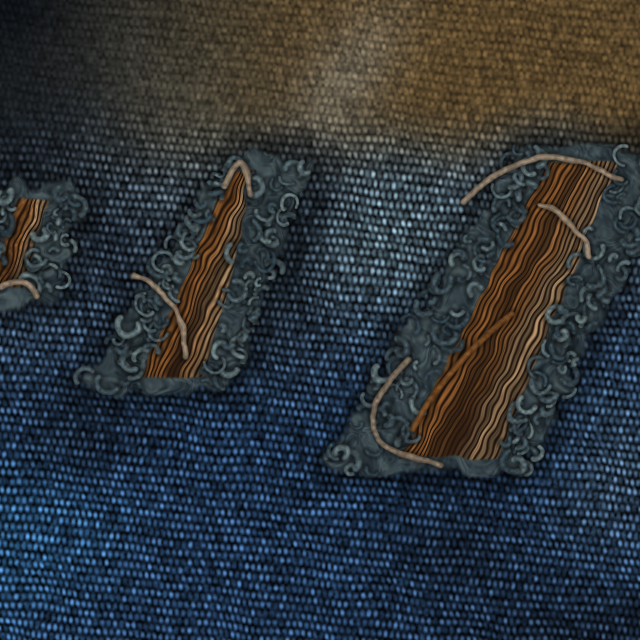
Give the GLSL for this texture, as a Shadertoy shader.

```glsl
// Worn blue denim with three slanted rips: woven fabric under soft colour washes,
// bare tan threads inside each rip, and curled fraying along both edges.
// Rips are sheared bands, curls are random arcs, loose strands are quadratic curves.
#define WEAVE_CELLS vec2(104, 73)
#define WEAVE_CONTRAST 1.15
#define GRAIN .55
#define CURL_DENSITY 330.
#define FRAY_DARK vec3(.14, .20, .24)
#define FRAY_LIGHT vec3(.41, .48, .49)
#define WARM vec3(.47, .30, .15)
#define PALE vec3(.60, .49, .36)
#define STRAND vec3(.58, .51, .43)
#define INK vec3(.06, .085, .12)

float hash(vec2 p) {
  vec3 q = fract(p.xyx * .1031);
  q += dot(q, q.yzx + 33.33);
  return fract((q.x + q.y) * q.z);
}

float noise(vec2 p) {
  vec2 i = floor(p), f = fract(p);
  f *= f * (3. - 2. * f);
  return mix(mix(hash(i), hash(i + vec2(1, 0)), f.x),
             mix(hash(i + vec2(0, 1)), hash(i + 1.), f.x), f.y);
}

// Soft elliptical wash: centre in xy, radii in zw
void wash(inout vec3 col, vec2 p, vec4 spot, vec3 tint, float amount) {
  vec2 q = (p - spot.xy) / spot.zw;
  col = mix(col, tint, amount * exp(-dot(q, q)));
}

vec3 denim(vec2 p) {
  vec2 s = p + .05 * vec2(noise(p * 7.), noise(p * 7. + 40.)) - .025;
  vec3 col = mix(vec3(.11, .19, .29), vec3(.20, .25, .29), smoothstep(.3, .7, s.y));
  float dye = smoothstep(.70, .86, s.y);
  col = mix(col, mix(vec3(.19, .19, .17), vec3(.34, .27, .165), smoothstep(.1, .6, s.x)), dye);
  wash(col, s, vec4(.60, .64, .20, .12), vec3(.27, .34, .37), .7);
  wash(col, s - vec2(.45 * (s.y - .88), 0), vec4(.55, .88, .07, .13), vec3(.45, .43, .38), .7);
  wash(col, s, vec4(.27, .84, .15, .10), vec3(.30, .29, .25), .6);
  wash(col, s, vec4(.02, .80, .17, .12), INK, .7);
  wash(col, s, vec4(0, 1, .17, .12), INK * .6, .9);
  wash(col, s, vec4(.16, .61, .06, .10), INK, .6);
  wash(col, s, vec4(.47, .60, .05, .17), INK, .65);
  wash(col, s, vec4(.14, .34, .12, .07), INK, .6);
  wash(col, s, vec4(.72, .16, .13, .08), INK, .55);
  wash(col, s, vec4(.95, .02, .28, .08), INK, .65);
  wash(col, s, vec4(.02, .17, .16, .12), vec3(.14, .29, .42), .7);
  wash(col, s, vec4(.96, .27, .09, .12), vec3(.23, .29, .33), .5);

  // Staggered rows of uneven stitches
  vec2 q = (vec2(p.x, p.y + .1 * p.x) + .008 * noise(p * 15.)) * WEAVE_CELLS;
  q.x += .45 * floor(q.y);
  float stitch = smoothstep(.62, .08, length(fract(q) - .5)) * (.55 + .9 * hash(floor(q)));
  float grain = noise(p * 210.) + .6 * noise(p * 105. + 9.) - .8;
  float weave = WEAVE_CONTRAST * (stitch - .45) * (1. - .72 * dye);
  col *= max(.2, 1. + weave + grain * GRAIN * (1.2 - .4 * dye));
  return col + .11 * max(stitch - .65, 0.) * (1. - dye);
}

// Dark gap crossed by lengthwise threads
vec3 bareThreads(float u, float v, float width) {
  float lane = u * width * 120. + 1.4 * noise(vec2(u * 3., v * 4.)), id = floor(lane);
  vec3 tone = mix(WARM, PALE, smoothstep(.35, .9, u + .3 * hash(vec2(id, 3)) - .15));
  tone *= (.5 + .65 * hash(vec2(id, 8))) * (.75 + .4 * noise(vec2(lane * 4., v * 25.)));
  vec3 gap = vec3(.13, .08, .05), col = mix(gap, tone, smoothstep(.5, .12, abs(lane - id - .5)));
  float q = (u - .5) / .14;
  return mix(col, gap, .75 * exp(-q * q) * smoothstep(.5, .05, v));
}

// edge: left and right x at bottom, then top; fray: fringe widths likewise; span: y range
void rip(inout vec3 col, vec2 p, vec4 edge, vec4 fray, vec2 span, float seed) {
  float height = span.y - span.x;
  vec2 n = vec2(noise(p * 38. + seed), noise(p * 38. + 70. + seed)) - .5, s = p + n * .03;
  float v = clamp((s.y - span.x) / height, -.1, 1.1);
  vec2 side = mix(edge.xy, edge.zw, v), reach = mix(fray.xy, fray.zw, v);
  vec2 box = vec2(max(side.x - reach.x - s.x, s.x - side.y - reach.y) * .87 + .025,
                  max(span.x - s.y, s.y - span.y));
  float d = length(max(box, 0.)) + min(max(box.x, box.y), 0.) - .025;
  if (d > .12) return;

  // Cast shadow, fuzzy backing, then the opening
  col *= 1. - .5 * smoothstep(.055, -.01, d);
  float fuzz = noise(p * 60. + n * 5.) * .6 + noise(p * 170. + n * 9.) * .4;
  col = mix(col, mix(FRAY_DARK * .65, FRAY_LIGHT * .85, fuzz), .9 * smoothstep(.006, -.008, d));
  s = p + n * .008;
  v = clamp((s.y - span.x) / height, 0., 1.);
  side = mix(edge.xy, edge.zw, v);
  float width = side.y - side.x, u = (s.x - side.x) / width;
  float hole = max(max(side.x - s.x, s.x - side.y), max(span.x - s.y, s.y - span.y));
  col = mix(col, bareThreads(u, v, width), smoothstep(.003, -.003, hole));

  // Curled yarn ends scattered over both fringes
  float count = floor(height * CURL_DENSITY);
  for (float i = 0.; i < count; i++) {
    vec2 k = vec2(i, seed);
    float h = hash(k), g = hash(k + 17.3), t = mix(-.05, 1.05, (i + h) / count);
    side = mix(edge.xy, edge.zw, t) + g * vec2(-1, 1) * mix(fray.xy, fray.zw, t);
    vec2 c = vec2(mod(i, 2.) < .5 ? side.x : side.y, span.x + t * height);
    vec2 q = p - c + n * .006;
    if (dot(q, q) > .0016) continue;
    float r = mix(.005, .017, hash(k + 31.7)), w = mix(.0035, .007, hash(k + 47.1));
    float a = 6.283 * hash(k + 59.9), arc = mix(.8, 2.3, h);
    q *= mat2(cos(a), sin(a), -sin(a), cos(a));
    q.y = abs(q.y);
    float e = atan(q.y, q.x) > arc ? length(q - r * vec2(cos(arc), sin(arc))) : abs(length(q) - r);
    col *= 1. - .3 * smoothstep(w * 2.2, w * .8, e);
    vec3 tone = mix(FRAY_DARK, FRAY_LIGHT, .15 + .85 * hash(k + 73.3)) * (.75 + .5 * noise(p * 230.));
    col = mix(col, tone * (1.1 - .5 * e / w), .85 * smoothstep(w, w * .45, e));
  }
}

// Loose yarn: start and bend in ab, end in c
void strand(inout vec3 col, vec2 p, vec4 ab, vec2 c, vec3 tone) {
  float d = 1.;
  vec2 a = ab.xy, q = p + .007 * (noise(p * 45.) - .5);
  for (float t = .1; t < 1.05; t += .1) {
    vec2 b = mix(mix(ab.xy, ab.zw, t), mix(ab.zw, c, t), t), l = b - a;
    d = min(d, length(q - a - l * clamp(dot(q - a, l) / dot(l, l), 0., 1.)));
    a = b;
  }
  col *= 1. - .35 * smoothstep(.013, .004, d);
  col = mix(col, tone * (1.05 - 70. * d) * (.8 + .4 * noise(p * 190.)), .9 * smoothstep(.0065, .003, d));
}

void mainImage(out vec4 fragColor, in vec2 fragCoord) {
  vec2 p = fragCoord / iResolution.xy;
  vec3 col = denim(p);
  rip(col, p, vec4(-.02, .035, .03, .075), vec4(.03, .065, .04, .045), vec2(.55, .69), 3.);
  rip(col, p, vec4(.22, .32, .36, .40), vec4(.085, .045, .02, .085), vec2(.41, .73), 11.);
  rip(col, p, vec4(.625, .775, .855, .965), vec4(.11, .055, .06, .10), vec2(.285, .745), 23.);
  strand(col, p, vec4(0, .55, .04, .575), vec2(.055, .535), STRAND);
  strand(col, p, vec4(.21, .57, .30, .53), vec2(.287, .44), STRAND);
  strand(col, p, vec4(.352, .71, .385, .79), vec2(.39, .695), STRAND);
  strand(col, p, vec4(.645, .33, .70, .43), vec2(.80, .51), WARM);
  strand(col, p, vec4(.725, .685, .83, .80), vec2(.97, .72), STRAND);
  strand(col, p, vec4(.845, .68, .91, .65), vec2(.92, .60), STRAND);
  strand(col, p, vec4(.64, .44, .50, .30), vec2(.69, .275), STRAND * .9);
  fragColor = vec4(col, 1);
}
```
